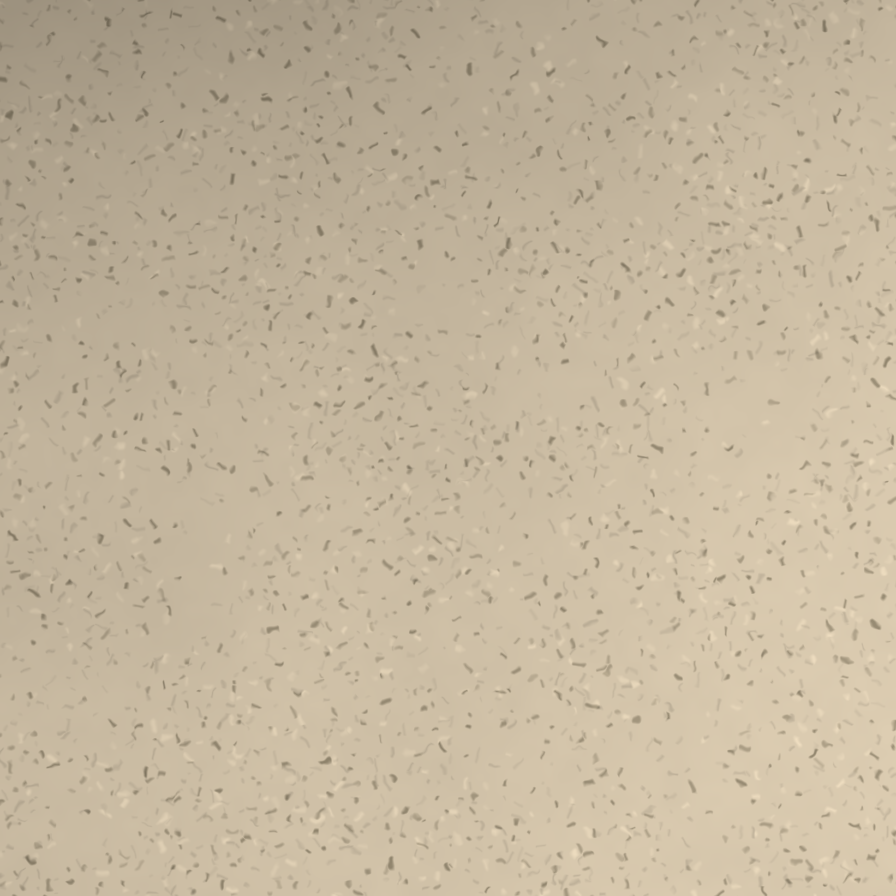
Write a three.js fragment shader that draws this texture.

```glsl
#define TINT vec3(1.0, 0.928, 0.805)
#define DARK_CELLS 46.0
#define FAINT_CELLS 58.0
#define PALE_CELLS 38.0
#define DARK_STRENGTH 0.33
#define FAINT_STRENGTH 0.11
#define PALE_STRENGTH 0.10
#define MOTTLE 0.024
#define CLOUD 0.035
#define EDGE 0.0019

varying vec2 vUv;

float hash(vec2 p) {
  vec3 q = fract(vec3(p.xyx) * 0.1031);
  q += dot(q, q.yzx + 33.33);
  return fract((q.x + q.y) * q.z);
}

vec2 hash2(vec2 p) {
  return vec2(hash(p), hash(p + 57.3));
}

float noise(vec2 p) {
  vec2 i = floor(p), f = fract(p);
  f = f * f * (3.0 - 2.0 * f);
  return mix(mix(hash(i), hash(i + vec2(1.0, 0.0)), f.x),
             mix(hash(i + vec2(0.0, 1.0)), hash(i + 1.0), f.x), f.y);
}

float segment(vec2 p, vec2 halfAxis) {
  float t = clamp(dot(p, halfAxis) / dot(halfAxis, halfAxis), -1.0, 1.0);
  return length(p - halfAxis * t);
}

// Scattered short strokes, one possible per cell, gathered by a clustering noise
float flecks(vec2 uv, float cells, float density, float halfLength, float halfWidth,
             float edge, float seed) {
  vec2 home = floor(uv * cells);
  float cover = 0.0;
  for (int y = -1; y <= 1; y++) {
    for (int x = -1; x <= 1; x++) {
      vec2 cell = home + vec2(float(x), float(y));
      vec2 id = cell + seed;
      vec2 center = (cell + hash2(id)) / cells;
      vec2 shape = hash2(id + 113.7);
      vec2 look = hash2(id + 271.9);
      float cluster = noise(center * 14.0 + 5.0);
      float present = step(look.x, density * (0.25 + 1.5 * cluster));
      float angle = 6.2832 * shape.x;
      float reach = halfLength * mix(0.12, 1.0, shape.y * shape.y);
      float width = halfWidth * mix(0.55, 1.2, hash(id + 391.1));
      float d = segment(uv - center, reach * vec2(cos(angle), sin(angle)));
      float ink = 1.0 - smoothstep(width - edge, width + edge, d);
      cover = max(cover, present * ink * mix(0.35, 1.0, look.y));
    }
  }
  return cover;
}

// Uneven light, falling off toward the upper left
float lighting(vec2 uv) {
  float left = 1.0 - uv.x;
  float top = uv.y * uv.y;
  return 0.862 - 0.085 * left - 0.095 * top - 0.08 * left * top * uv.y;
}

void main() {
  // Bend the strokes into ragged grains
  vec2 warp = vec2(noise(vUv * 150.0), noise(vUv * 150.0 + 71.0)) - 0.5;
  vec2 uv = vUv + 0.0045 * warp;

  // Cloudy ground
  float cloud = noise(vUv * 6.0 + 3.0) - 0.5;
  float mottle = 0.6 * noise(vUv * 28.0) + 0.4 * noise(vUv * 75.0 + 19.0) - 0.5;
  vec3 color = TINT * lighting(vUv) * (1.0 + MOTTLE * mottle + CLOUD * cloud);

  // Pale chips, then faint and dark flecks
  float pale = flecks(uv, PALE_CELLS, 0.4, 0.005, 0.0025, 0.0026, 401.0);
  float faint = flecks(uv, FAINT_CELLS, 0.55, 0.007, 0.0016, EDGE, 211.0);
  float dark = flecks(uv, DARK_CELLS, 0.66, 0.005, 0.0020, EDGE, 17.0);
  color *= 1.0 + PALE_STRENGTH * pale;
  color *= 1.0 - FAINT_STRENGTH * faint;
  color *= 1.0 - DARK_STRENGTH * dark * vec3(0.96, 0.98, 1.08);

  gl_FragColor = vec4(color, 1.0);
}
```
